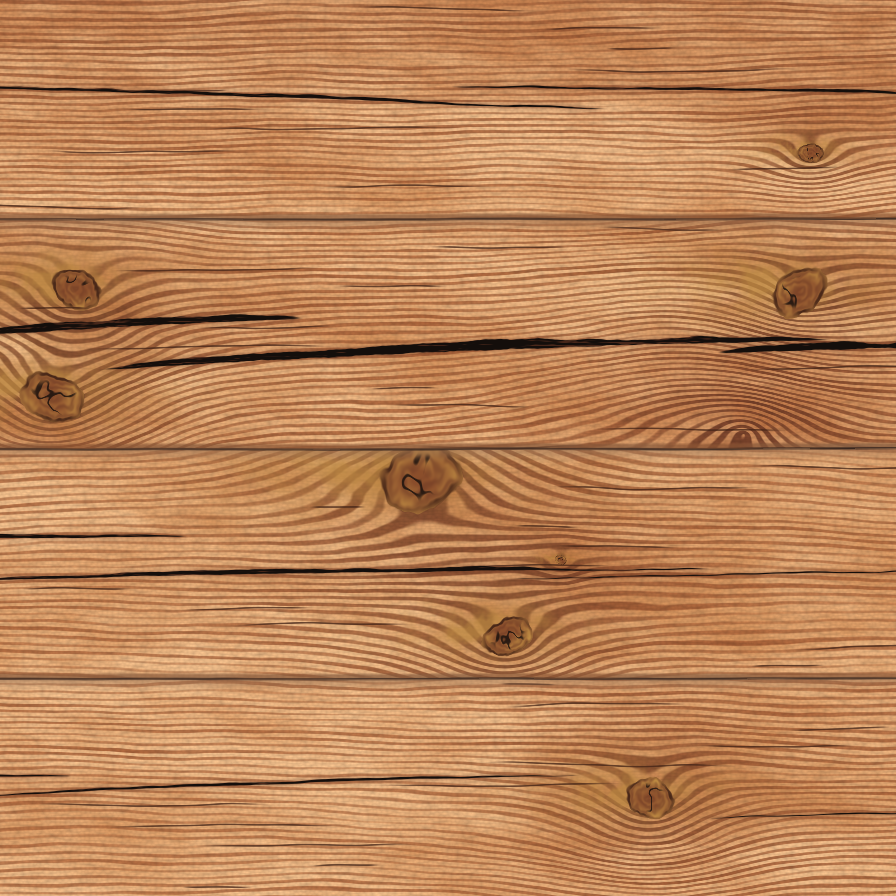
Give the GLSL for this texture, as a WebGL 2 fragment shader.

```glsl
#version 300 es
precision highp float;
// Weathered pine boards stacked in four rows. Growth rings are level lines
// of a height field bent around knots; tapered cracks, hairline splits,
// thin seams and stretched cellular fibres lie on top.
uniform vec2 u_resolution;
out vec4 fragColor;

#define BOARD_HEIGHT 0.2565
#define FIRST_SEAM 0.2425
#define RINGS 125.0
#define RING_INK 0.62
#define FIBRE_INK 0.13
#define BLOTCH 0.75
#define KNOTS 9
#define CRACKS 11

const vec3 PALE = vec3(.89, .70, .51), HONEY = vec3(.79, .55, .35);
const vec3 RUST = vec3(.64, .36, .20), UMBER = vec3(.42, .22, .14);
const vec3 RESIN = vec3(.74, .54, .26), GREY = vec3(.60, .44, .32);
const vec3 GAP = vec3(.08, .055, .045);

// Centre, radius (negative lifts the grain), opacity.
const vec4 knots[KNOTS] = vec4[](
  vec4(.905, .829, .013, 1), vec4(.085, .678, .026, 1), vec4(.892, .674, .029, 1),
  vec4(.059, .557, .032, 1), vec4(.830, .515, -.036, 0), vec4(.469, .466, -.041, 1),
  vec4(.626, .375, .006, 1), vec4(.566, .290, .025, 1), vec4(.725, .109, .025, 1));
// Start and end points, then widths.
const vec4 cracks[CRACKS] = vec4[](
  vec4(-.1, .904, .68, .877), vec4(.50, .903, 1.2, .892), vec4(-.2, .612, .34, .645),
  vec4(.11, .588, .93, .622), vec4(.80, .606, 1.2, .61), vec4(-.2, .394, .21, .401),
  vec4(-.1, .351, .80, .366), vec4(.57, .353, 1.2, .366), vec4(-.1, .109, .65, .136),
  vec4(.79, .088, 1.2, .095), vec4(-.1, .13, .08, .133));
const float crackWidth[CRACKS] = float[](
  .004, .004, .01, .011, .011, .004, .005, .002, .003, .002, .002);

vec2 hash2(vec2 p) {
  return fract(sin(vec2(dot(p, vec2(127.1, 311.7)), dot(p, vec2(269.5, 183.3)))) * 43758.5);
}
// Layered sines, roughly -1 to 1.
float waves(vec2 p) {
  float sum = 0., amp = .5;
  for (int i = 0; i < 4; i++, amp *= .62) {
    sum += amp * sin(p.x + 1.7 * sin(p.y)) * cos(p.y + .6 * p.x);
    p = mat2(1.5, .9, -.9, 1.5) * p + 2.3;
  }
  return sum;
}
// Distance to the nearest scattered cell point.
float cellular(vec2 p) {
  float nearest = 2.;
  for (int i = 0; i < 9; i++) {
    vec2 cell = floor(p) + vec2(i % 3 - 1, i / 3 - 1);
    nearest = min(nearest, length(cell + hash2(cell) - p));
  }
  return nearest;
}
float boardIndex(float y) { return floor((y - FIRST_SEAM) / BOARD_HEIGHT); }
float onBoard(float board, float y) { return 1. - step(.5, abs(board - boardIndex(y))); }

void main() {
  vec2 p = gl_FragCoord.xy / u_resolution;
  float px = 1. / min(u_resolution.x, u_resolution.y);
  float seamY = p.y + .0012 * waves(vec2(p.x * 9., 1)), board = boardIndex(seamY);

  // Grain height field, bent and spread near knots.
  float grain = p.y + .018 * waves(vec2(p.x * 2.2 + board * 3., p.y * 9.));
  grain += .002 * waves(vec2(p.x * 14., p.y * 50.));
  float stress = 0.;
  for (int i = 0; i < KNOTS; i++) {
    vec4 k = knots[i];
    vec2 q = (p - k.xy) / abs(k.z);
    float same = onBoard(board, k.y), d = length(q * vec2(.6, .85));
    grain += same * (2. * k.z * exp(-length(q * vec2(.5, .55)) / 1.5)
      - .7 * (p.y - k.y) * exp(-d * d / 9.));
    stress += same * exp(-d / 1.7);
  }
  float phase = grain * RINGS * (.85 + .2 * hash2(vec2(board, 4)).x);

  // Broken latewood lines over blotched wood and fibres.
  float blotch = waves(p * vec2(4., 13.) + board * 4.) + .5 * waves(p * vec2(23., 60.));
  float patchy = waves(vec2(p.x * 5. + board, grain * 110.));
  float crest = .5 + .5 * sin(6.2832 * phase), low = .42 - .3 * patchy - .2 * stress;
  float ring = smoothstep(low, low + .55, crest);
  ring = mix(ring, .4, smoothstep(.4, .9, fwidth(phase)));
  float top = smoothstep(.76, 1., p.y);
  vec3 wood = mix(PALE, HONEY, clamp(.38 + BLOTCH * blotch + .4 * top, 0., 1.));
  wood = mix(wood, RUST, clamp(.6 * stress * (.6 + blotch) + .28 * top * (1. + blotch), 0., .75));
  vec3 ink = mix(RUST, UMBER, clamp(.15 + 1.2 * stress + .25 * top, 0., 1.));
  wood = mix(wood, ink, ring * clamp(RING_INK + .3 * patchy + .3 * stress, .1, .9));
  wood *= 1. - FIBRE_INK * (cellular(p * vec2(50., 330.)) + cellular(p * vec2(190., 230.)) - 1.);

  // Knots: resin streak, broken rim, checked heart.
  for (int i = 0; i < KNOTS; i++) {
    vec4 k = knots[i];
    float r = abs(k.z), shown = k.w * onBoard(board, k.y), a = sin(float(i) * 2.4) * .6;
    vec2 q = (p - k.xy) / r;
    float rough = waves(q * 1.9 + float(i) * 5.);
    float halo = exp(-1.4 * length((q + vec2(.8, -.3)) * vec2(.35, 1.)));
    wood = mix(wood, RESIN, shown * clamp(halo * (1.1 + rough), 0., .75));
    q = mat2(cos(a), sin(a), -sin(a), cos(a)) * q;
    float d = length(q * vec2(.9, 1.2)) + .2 * rough;
    float rings = .5 + .5 * sin(d * 17. + rough * 3.);
    vec3 heart = mix(RESIN, RUST * .85, clamp(1.1 - d * .7 + .6 * rough, 0., 1.));
    heart = mix(heart, UMBER, .45 * rings);
    float check = 1. - smoothstep(.02, .09, abs(waves(q * 1.3 + float(i))));
    heart = mix(heart, GAP, .8 * check * (1. - smoothstep(.5, .8, d)));
    wood = mix(wood, heart, shown * clamp(.5 + (1. - d) * r / px, 0., 1.));
    float rim = 1. - smoothstep(.02, .1, abs(d - .95));
    wood = mix(wood, UMBER * .6, shown * rim * clamp(.55 + rough, 0., .9));
  }

  // Hairline splits, one per faint row.
  vec2 seed = hash2(vec2(floor(p.y * 45.), 7));
  float run = 1. - abs(p.x - seed.x) / (.03 + .12 * seed.y);
  float hair = abs(fract(p.y * 45.) - .5 - .25 * waves(vec2(p.x * 6., seed.y * 40.))) / 45.;
  wood = mix(wood, UMBER * .6, .75 * smoothstep(0., .4, run) * (1. - smoothstep(.0003, .0003 + px, hair)));

  // Cracks: bowed, tapered, torn, with a brown lip.
  for (int i = 0; i < CRACKS; i++) {
    vec4 c = cracks[i];
    float t = clamp((p.x - c.x) / (c.z - c.x), 0., 1.), taper = 4. * t * (1. - t);
    float wobble = waves(vec2(p.x * 13., i * 7)), torn = waves(vec2(p.x * 70., i));
    float y = p.y - mix(c.y, c.w, t) - .7 * crackWidth[i] * taper - .0025 * wobble;
    float d = abs(y) - crackWidth[i] * sqrt(taper) * (.38 + .25 * wobble + .12 * torn);
    float inside = smoothstep(0., .12, taper);
    wood = mix(wood, UMBER, .4 * inside * exp(-max(d, 0.) / .002));
    float strand = smoothstep(.2, .6, waves(vec2(p.x * 30., y * 700.)));
    wood = mix(wood, mix(GAP, UMBER, .6 * strand), inside * clamp(.5 - d / px, 0., 1.));
  }

  // Seams: worn edge above a thin broken joint, greyed wood below.
  float s = (fract((seamY - FIRST_SEAM) / BOARD_HEIGHT + .5) - .5) * BOARD_HEIGHT;
  float wear = .5 + .5 * waves(vec2(p.x * 11., board * 3.));
  wood = mix(wood, GREY, .5 * smoothstep(-.016, 0., s) * step(s, 0.));
  float edge = step(0., s) * (1. - smoothstep(.004, .008, s));
  wood = mix(wood, mix(RUST, GREY, wear) * .85, .7 * edge);
  wood = mix(wood, GAP * 2.5, (.35 + .6 * wear) * (1. - smoothstep(.0005, .0005 + 1.5 * px, abs(s))));
  fragColor = vec4(clamp(wood, 0., 1.), 1);
}
```
